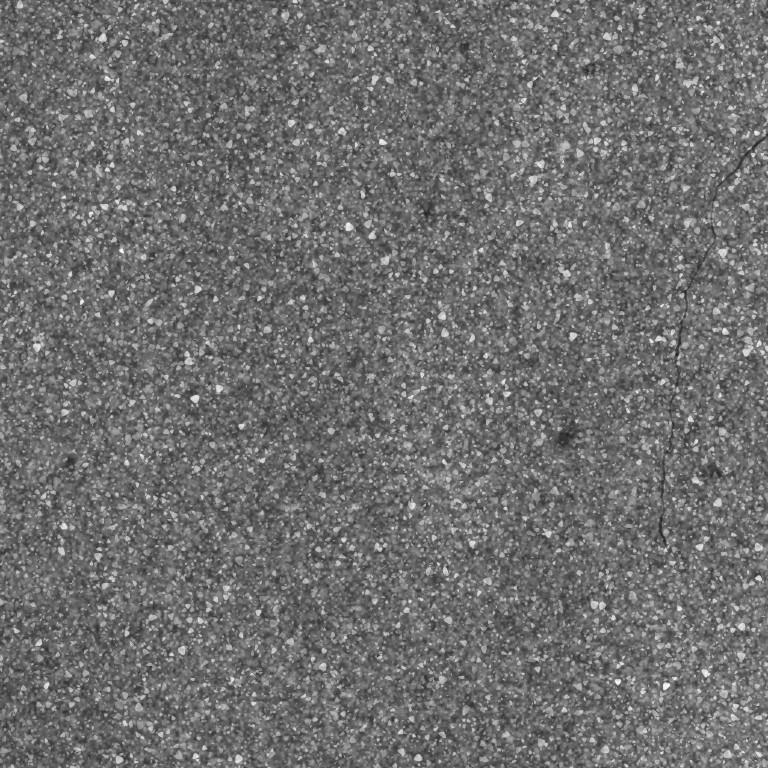
Write a Shadertoy shader that draws this texture.

```glsl
// Worn asphalt seen from above: a dark mottled binder packed with small pale
// stone chips in three sizes, a few sooty pits and one thin crack at the right.
// Chips are jittered, rotated ellipses on hashed grids; the binder is value noise.

const float BINDER_TONE  = 0.362;   // mean grey of the binder
const float BINDER_GRAIN = 0.33;    // contrast of its fine mottling
const vec2  BINDER_FREQ  = vec2(260.0, 110.0);
const float CHIP_SOFT    = 0.0011;  // half width of a chip's edge
const float CHIP_BASE    = 0.05;    // lift of the dullest chip
const float CHIP_SPREAD  = 0.13;    // lift added to ordinary chips
const float CHIP_GLINT   = 0.24;    // extra lift of the rare white ones
const float SHADE_SLOPE  = 0.10;    // brightening from left to right
const float SHADE_PATCH  = 0.13;    // broad uneven wear
const float PIT_GRID     = 6.0;
const float PIT_SHARE    = 0.16;
const float PIT_DEPTH    = 0.45;
const float CRACK_WIDTH  = 0.0013;
const float CRACK_DEPTH  = 0.55;
const int   CRACK_COUNT  = 8;
const vec2  CRACK_PATH[CRACK_COUNT] = vec2[CRACK_COUNT](
    vec2(1.010, 0.835), vec2(0.930, 0.755), vec2(0.926, 0.685), vec2(0.895, 0.620),
    vec2(0.884, 0.550), vec2(0.874, 0.450), vec2(0.859, 0.370), vec2(0.867, 0.290));

// Four random values in 0..1 for a grid cell (integer PCG hash)
vec4 hash4(vec2 cell, int seed) {
    ivec2 c = ivec2(cell);
    uvec4 v = uvec4(uint(c.x), uint(c.y), uint(seed), uint(c.x + 7919 * c.y));
    v = v * 1664525u + 1013904223u;
    v += v.yzxy * v.wxyz;
    v ^= v >> 16u;
    v += v.yzxy * v.wxyz;
    return vec4(v >> 8u) / 16777216.0;
}

float valueNoise(vec2 p, int seed) {
    vec2 i = floor(p), f = fract(p);
    f = f * f * (3.0 - 2.0 * f);
    float low  = mix(hash4(i, seed).x, hash4(i + vec2(1, 0), seed).x, f.x);
    float high = mix(hash4(i + vec2(0, 1), seed).x, hash4(i + vec2(1, 1), seed).x, f.x);
    return mix(low, high, f.y);
}

// Brightness added by one size of chip; radii are in cells
float chipLayer(vec2 uv, float cells, vec2 radii, float share, float gain, int seed) {
    vec2 p = uv * cells, home = floor(p);
    float soft = max(CHIP_SOFT, 0.7 / iResolution.y) * cells;
    float lift = 0.0;
    for (int y = -1; y <= 1; y++)
    for (int x = -1; x <= 1; x++) {
        vec2 cell = home + vec2(x, y);
        vec4 place = hash4(cell, seed), look = hash4(cell, seed + 1);
        if (place.w > share) continue;
        float turn = 6.2832 * place.z, radius = mix(radii.x, radii.y, look.x);
        vec2 q = p - cell - place.xy;
        q = mat2(cos(turn), -sin(turn), sin(turn), cos(turn)) * q;
        q.y /= mix(0.5, 1.0, look.y);
        // three-lobed wobble makes the outline angular
        float wobble = 1.0 + 0.14 * cos(3.0 * atan(q.y, q.x + 1e-5) + 6.2832 * look.w);
        float cover = 1.0 - smoothstep(-soft, soft, length(q) * wobble - radius);
        float tone = CHIP_BASE + CHIP_SPREAD * look.z + CHIP_GLINT * pow(look.z, 4.0);
        lift = max(lift, cover * tone * gain);
    }
    return lift;
}

// Ragged dark spots scattered over a coarse grid
float pits(vec2 uv) {
    vec2 p = uv * PIT_GRID, cell = floor(p);
    vec4 r = hash4(cell, 41);
    float radius = mix(0.04, 0.085, r.z);
    float d = length(p - cell - mix(vec2(0.2), vec2(0.8), r.xy));
    d += 0.07 * (valueNoise(uv * 130.0, 43) - 0.5);
    return step(r.w, PIT_SHARE) * (1.0 - smoothstep(0.2 * radius, 1.3 * radius, d));
}

float segmentDistance(vec2 p, vec2 a, vec2 b) {
    vec2 ab = b - a;
    return length(p - a - ab * clamp(dot(p - a, ab) / dot(ab, ab), 0.0, 1.0));
}

// Wandering crack whose width and depth vary along its length
float crack(vec2 uv) {
    vec2 p = uv;
    p.x += 0.012 * (valueNoise(vec2(uv.y * 45.0, 0.5), 51) - 0.5);
    p.x += 0.005 * (valueNoise(vec2(uv.y * 150.0, 0.5), 53) - 0.5);
    float d = 1.0;
    for (int i = 0; i < CRACK_COUNT - 1; i++)
        d = min(d, segmentDistance(p, CRACK_PATH[i], CRACK_PATH[i + 1]));
    float vary = valueNoise(uv * 50.0, 55);
    float width = CRACK_WIDTH * mix(0.5, 1.7, vary);
    float soft = max(CHIP_SOFT, 0.7 / iResolution.y);
    return (1.0 - smoothstep(width - soft, width + soft, d)) * mix(0.5, 1.0, vary);
}

void mainImage(out vec4 fragColor, in vec2 fragCoord) {
    vec2 uv = fragCoord / iResolution.y;

    // Binder
    float mottle = mix(valueNoise(uv * BINDER_FREQ.x, 1), valueNoise(uv * BINDER_FREQ.y, 3), 0.4);
    float tone = BINDER_TONE + BINDER_GRAIN * (mottle - 0.5);

    // Stone chips: fine, medium, coarse
    float lift = chipLayer(uv, 180.0, vec2(0.25, 0.45), 0.90, 0.85, 11);
    lift = max(lift, chipLayer(uv, 105.0, vec2(0.22, 0.42), 0.80, 1.0, 21));
    lift = max(lift, chipLayer(uv, 62.0, vec2(0.20, 0.36), 0.35, 1.15, 31));
    tone += lift;

    // Broad wear, stretched along the vertical
    float wear = valueNoise(uv * vec2(7.0, 2.5), 61) - 0.5;
    tone *= 1.0 + SHADE_SLOPE * (uv.x - 0.5) + SHADE_PATCH * wear;

    // Damage
    tone *= 1.0 - PIT_DEPTH * pits(uv);
    tone *= 1.0 - CRACK_DEPTH * crack(uv);

    fragColor = vec4(vec3(clamp(tone, 0.0, 1.0)), 1.0);
}
```
